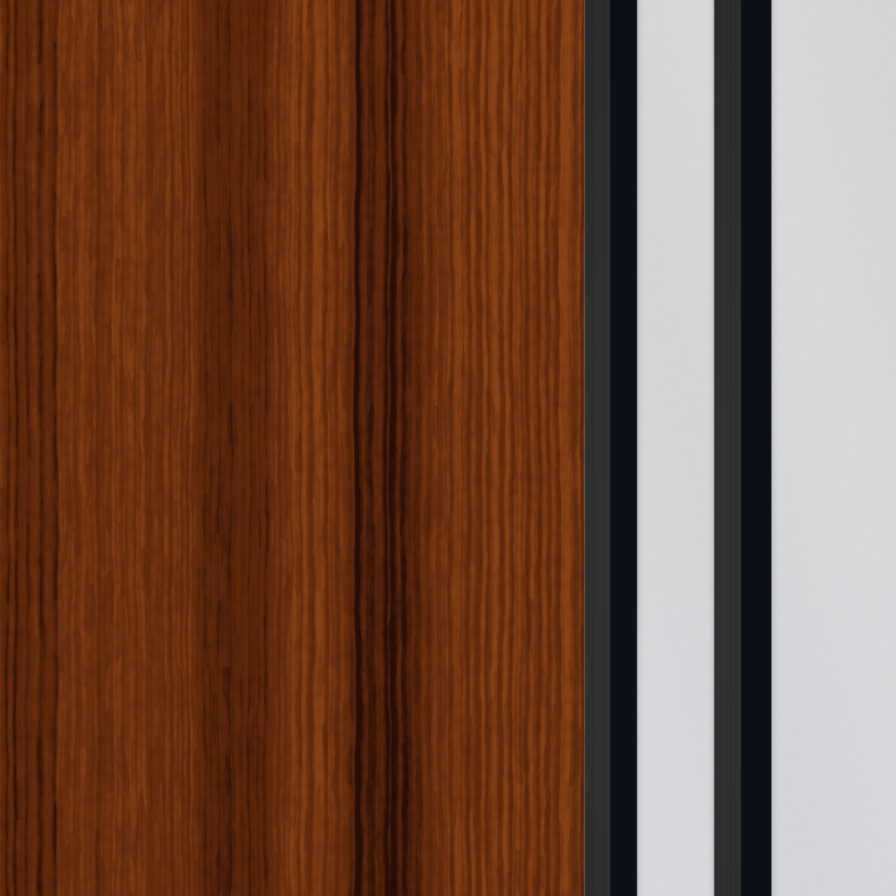
This texture is drawn by a WebGL 1 fragment shader. Its source:

```glsl
precision highp float;
uniform vec2 u_resolution;

// Horizontal layout, as fractions of the width
const float WOOD_END = 0.652;
const vec3 SLAT_A = vec3(0.653, 0.681, 0.711);  // start, fold, end
const vec3 SLAT_B = vec3(0.797, 0.827, 0.861);

// Palette
const vec3 WOOD_DARK = vec3(0.150, 0.052, 0.018);
const vec3 WOOD_MID = vec3(0.375, 0.158, 0.045);
const vec3 WOOD_LIGHT = vec3(0.535, 0.258, 0.085);
const vec3 SLAT_FACE = vec3(0.175, 0.180, 0.177);
const vec3 SLAT_SIDE = vec3(0.050, 0.060, 0.085);
const vec3 WALL = vec3(0.842, 0.843, 0.848);

// Grain
const float RIB_COUNT = 76.0;
const float FINE_COUNT = 150.0;
const vec2 FIBRE_SCALE = vec2(170.0, 24.0);
const vec2 PORE_SCALE = vec2(110.0, 75.0);
const float WOBBLE = 0.0011;

float hash(vec2 p) {
  vec3 q = fract(vec3(p.xyx) * 0.1031);
  q += dot(q, q.yzx + 33.33);
  return fract((q.x + q.y) * q.z);
}

// Distance to the nearest jittered point; y carries that cell's tone
vec2 cellular(vec2 p) {
  vec2 base = floor(p);
  vec2 nearest = vec2(8.0, 0.0);
  for (int j = -1; j <= 1; j++) {
    for (int i = -1; i <= 1; i++) {
      vec2 cell = base + vec2(float(i), float(j));
      vec2 site = cell + vec2(hash(cell), hash(cell + 71.7));
      float d = length(p - site);
      if (d < nearest.x) nearest = vec2(d, hash(cell + 19.3));
    }
  }
  return nearest;
}

// Soft dark grooves at irregular spacing, each with its own depth
float grooves(float x, float seed) {
  float base = floor(x);
  float depth = 0.0;
  for (int i = -1; i <= 1; i++) {
    float cell = base + float(i);
    float site = cell + 0.5 + 0.5 * (hash(vec2(cell, seed)) - 0.5);
    float strength = 0.4 + 0.6 * hash(vec2(cell, seed + 5.0));
    float d = (x - site) / 0.24;
    depth = max(depth, strength * exp(-d * d));
  }
  return depth;
}

float band(float x, float from, float to, float soft) {
  return smoothstep(from - soft, from + soft, x)
       * (1.0 - smoothstep(to - soft, to + soft, x));
}

float seam(float x, float centre, float width) {
  float d = (x - centre) / width;
  return exp(-d * d);
}

vec3 wood(vec2 uv) {
  float sway = sin(uv.y * 9.0 + uv.x * 23.0) + 0.6 * sin(uv.y * 31.0 + uv.x * 57.0)
             + 0.35 * sin(uv.y * 83.0 - uv.x * 140.0);
  float x = uv.x + WOBBLE * sway;
  float ribbed = 0.45 + 0.55 * smoothstep(0.29, 0.34, x);
  ribbed = max(ribbed, 1.0 - smoothstep(0.055, 0.075, x));

  // Broad tonal bands across the board
  float tone = 0.50 + 0.10 * band(x, 0.07, 0.215, 0.012)
             - 0.15 * band(x, 0.225, 0.300, 0.012)
             + 0.17 * band(x, 0.305, 0.388, 0.010)
             - 0.17 * band(x, 0.392, 0.462, 0.014)
             + 0.20 * smoothstep(0.455, 0.52, x);
  tone += 0.035 * sin(x * 91.0 + 1.3) + 0.025 * sin(x * 213.0);
  tone += 0.07 * (uv.y - 0.5);
  tone -= 0.08 * band(x, 0.385, 0.47, 0.02) * (1.0 - uv.y);

  // Grooves, fibres and pores
  float rib = grooves(x * RIB_COUNT, 3.0);
  float fine = grooves(x * FINE_COUNT, 11.0);
  vec2 fibre = cellular(vec2(x, uv.y) * FIBRE_SCALE);
  vec2 pore = cellular(vec2(x + 0.003 * sway, uv.y) * PORE_SCALE);
  tone += 0.13 - 0.34 * rib * ribbed - 0.13 * fine;
  tone += 0.13 * (fibre.y - 0.5) + 0.10 * (0.5 - pore.x);

  // Narrow dark seams
  tone -= 0.32 * seam(x, 0.399, 0.0028) + 0.20 * seam(x, 0.063, 0.002);
  tone -= 0.16 * seam(x, 0.210, 0.002) + 0.14 * seam(x, 0.008, 0.005);
  tone -= 0.22 * smoothstep(0.647, WOOD_END, uv.x);

  tone = clamp(tone, 0.0, 1.0);
  vec3 colour = mix(WOOD_DARK, WOOD_MID, smoothstep(0.0, 0.55, tone));
  return mix(colour, WOOD_LIGHT, smoothstep(0.5, 0.95, tone));
}

vec3 wall(vec2 uv) {
  float mottle = cellular(uv * 85.0).x - 0.5;
  float shade = 0.007 * sin(uv.x * 19.0 + uv.y * 5.0) + 0.008 * mottle;
  float contact = seam(uv.x, SLAT_A.z, 0.005) + seam(uv.x, SLAT_B.z, 0.005)
                + seam(uv.x, SLAT_B.x, 0.004);
  return WALL + shade - 0.07 * contact + vec3(-0.004, 0.0, 0.006) * (1.0 - uv.y);
}

vec3 addSlat(vec3 under, vec2 uv, vec3 slat, float edge) {
  float streak = hash(vec2(floor(uv.x * 400.0), 2.0)) - 0.5;
  vec3 face = SLAT_FACE + 0.018 * streak + 0.012 * sin(uv.y * 4.0);
  vec3 colour = mix(face, SLAT_SIDE, smoothstep(slat.y - edge, slat.y + edge, uv.x));
  return mix(under, colour, band(uv.x, slat.x, slat.z, edge));
}

void main() {
  vec2 uv = gl_FragCoord.xy / u_resolution;
  float edge = max(0.9 / u_resolution.x, 0.0012);
  vec3 colour = mix(wood(uv), wall(uv), smoothstep(WOOD_END - edge, WOOD_END + edge, uv.x));
  colour = addSlat(colour, uv, SLAT_A - vec3(0.001, 0.0, 0.0), edge);
  colour = addSlat(colour, uv, SLAT_B, edge);
  gl_FragColor = vec4(colour, 1.0);
}
```
